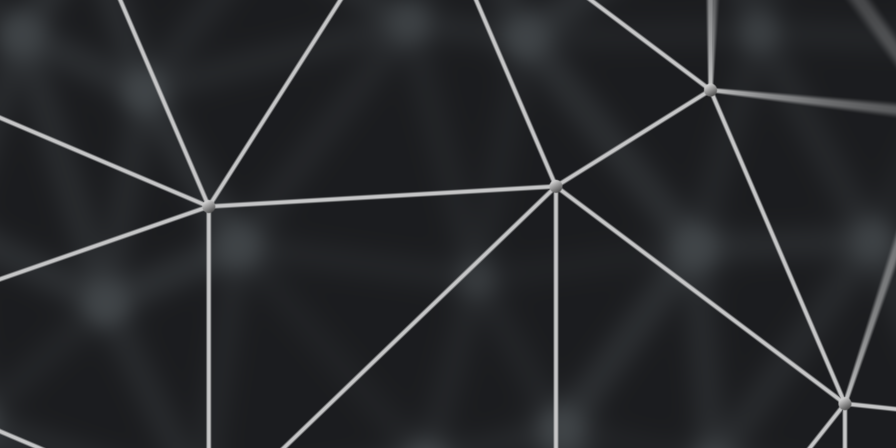
Reproduce this background procedurally as a Shadertoy shader.

```glsl
// A sharp wire mesh with small ball joints in front of a defocused web.
// The front mesh is a bent triangular lattice whose far corner leaves focus;
// the back web is a hashed lattice with Gaussian edges that glow where they meet.

#define WIRE_HALF_WIDTH 0.0047
#define WIRE_SOFTNESS 0.003
#define JOINT_RADIUS 0.0145
#define WEB_SPACING 0.42
#define WEB_BLUR 0.031
#define WEB_JITTER 0.55
#define BASE_COLOR vec3(0.106, 0.110, 0.120)
#define GLOW_COLOR vec3(0.268, 0.287, 0.300)
#define WIRE_COLOR vec3(0.775, 0.778, 0.780)

float hash(vec2 p) {
    vec3 q = fract(p.xyx * vec3(0.1031, 0.1030, 0.0973));
    q += dot(q, q.yzx + 33.33);
    return fract((q.x + q.y) * q.z);
}

// x: distance to segment ab, y: position along it from 0 to 1
vec2 segment(vec2 p, vec2 a, vec2 b) {
    vec2 ab = b - a;
    float along = clamp(dot(p - a, ab) / dot(ab, ab), 0.0, 1.0);
    return vec2(length(p - a - ab * along), along);
}

// The three edges owned by each lattice node
vec2 edgeStep(int k) {
    return k == 0 ? vec2(1, 0) : k == 1 ? vec2(0, 1) : vec2(1, 1);
}

// Bent, staggered lattice for the front mesh
vec2 meshNode(vec2 id) {
    float i = id.x, j = id.y;
    float lean = 0.3 * clamp(j, 0.0, 1.0)
               + 0.5 * max(j - 1.0, 0.0) * clamp(i - 2.0, 0.0, 1.0);
    float x = i * (0.84 - 0.065 * i) - lean;
    float y = 0.7 * j - i * (0.17 + 0.025 * i) + 0.24 * mod(i, 2.0)
            + 0.3 * min(j, 0.0) * i * (i + 1.0);
    return vec2(0.466, 0.539) + vec2(x, y);
}

// Amount of defocus, growing toward the upper right corner of the mesh
float meshDefocus(vec2 id) {
    return max(id.x + id.y - 3.0, 0.0);
}

vec2 webNode(vec2 id) {
    vec2 jitter = vec2(hash(id + 17.0), hash(id + 71.0)) - 0.5;
    return id + vec2(0.5 * mod(id.y, 2.0), 0.0) + WEB_JITTER * jitter;
}

// Blurred background web, 0 to 1
float webGlow(vec2 p) {
    vec2 q = p / WEB_SPACING + 20.0;
    vec2 cell = floor(q);
    float sigma = WEB_BLUR / WEB_SPACING;
    float light = 0.0;
    for (int y = -2; y <= 2; y++)
    for (int x = -2; x <= 2; x++) {
        vec2 id = cell + vec2(x, y);
        vec2 node = webNode(id);
        for (int k = 0; k < 3; k++) {
            vec2 next = id + edgeStep(k);
            // Odd rows are shifted, so their diagonals run the other way
            if (k == 2 && mod(id.y, 2.0) < 0.5) next = id + vec2(-1, 1);
            float d = segment(q, node, webNode(next)).x / sigma;
            float strength = 0.08 + 0.38 * hash(id * 3.0 + float(k) * 7.0);
            light += strength * exp(-0.5 * d * d);
        }
        float r = length(q - node) / (1.5 * sigma);
        light += 0.5 * hash(id + 5.0) * exp(-0.5 * r * r);
    }
    return 1.0 - exp(-light);
}

void mainImage(out vec4 fragColor, in vec2 fragCoord) {
    vec2 p = fragCoord / iResolution.y;
    float pixel = 1.0 / iResolution.y;
    vec3 color = mix(BASE_COLOR, GLOW_COLOR, webGlow(p));

    // Wires: wider, softer and fainter as they leave focus
    float wire = 0.0;
    for (int j = -1; j <= 2; j++)
    for (int i = -1; i <= 3; i++) {
        vec2 id = vec2(i, j);
        for (int k = 0; k < 3; k++) {
            vec2 other = id - edgeStep(k);
            vec2 s = segment(p, meshNode(id), meshNode(other));
            float blur = mix(meshDefocus(id), meshDefocus(other), s.y);
            float halfWidth = WIRE_HALF_WIDTH + 0.009 * blur;
            float soft = max(WIRE_SOFTNESS, 0.7 * pixel) + 0.008 * blur;
            float cover = 1.0 - smoothstep(halfWidth - soft, halfWidth + soft, s.x);
            wire = max(wire, cover / (1.0 + 2.2 * blur));
        }
    }
    color = mix(color, WIRE_COLOR, wire);

    // Ball joints lit from the upper left
    for (int j = -1; j <= 2; j++)
    for (int i = -1; i <= 3; i++) {
        vec2 offset = (p - meshNode(vec2(i, j))) / JOINT_RADIUS;
        float edge = max(0.16, pixel / JOINT_RADIUS);
        float ball = 1.0 - smoothstep(1.0 - edge, 1.0 + edge, length(offset));
        float lit = clamp(0.58 + 0.28 * dot(offset, vec2(-0.5, 0.85)), 0.3, 0.8);
        color = mix(color, vec3(lit), ball);
    }
    fragColor = vec4(color, 1.0);
}
```
